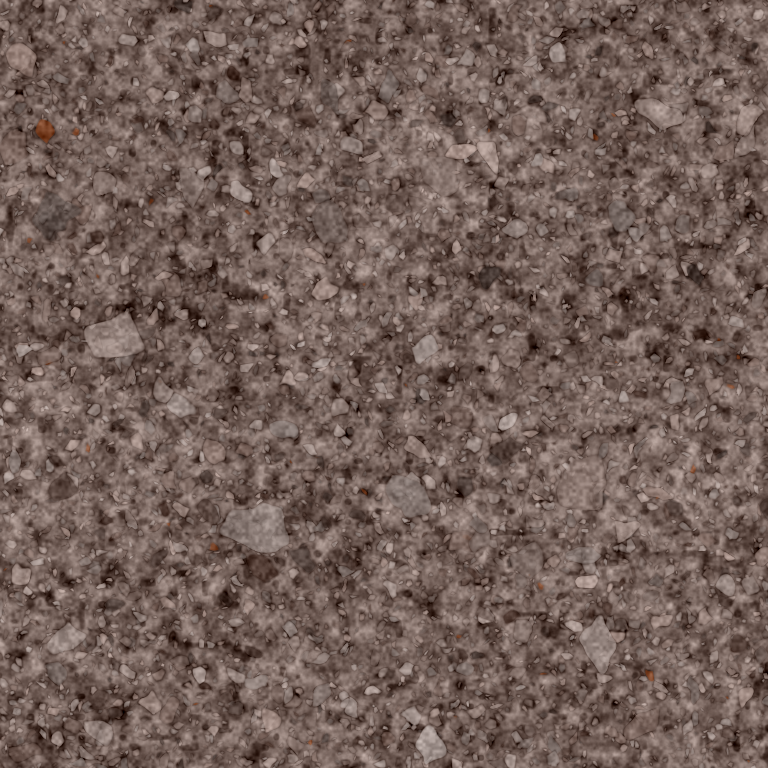
Give the GLSL for this texture, as a Shadertoy shader.

```glsl
// Weathered brown concrete: angular pebbles of many sizes bedded in gritty mortar.

const float TAU = 6.2832;
const float MORTAR_TONE = 0.475;      // mean brightness of the binder
const float BROAD_CONTRAST = 0.16;    // slow stains
const float GRIT_CONTRAST = 0.52;     // sand in the binder
const float SPECK_CONTRAST = 0.17;    // finest grains
const float PIT_DEPTH = 0.17;
const float EDGE_SOFTNESS = 0.0014;
const float RIM_WIDTH = 0.0022;
const float RIM_SHADE = 0.13;
const vec3 WARM_TINT = vec3(0.0, -0.076, -0.104);  // brown cast added to a tone
const vec3 RUST = vec3(0.52, 0.27, 0.14);

// Integer hash giving three values in 0..1
vec3 hash3(vec3 p) {
    uvec3 v = uvec3(ivec3(floor(p)));
    v = v * 1664525u + 1013904223u;
    v.x += v.y * v.z; v.y += v.z * v.x; v.z += v.x * v.y;
    v ^= v >> 16u;
    v.x += v.y * v.z; v.y += v.z * v.x; v.z += v.x * v.y;
    return vec3(v >> 8u) / 16777216.0;
}

float noise(vec2 p, float seed) {
    vec2 i = floor(p), f = fract(p);
    f = f * f * (3.0 - 2.0 * f);
    float a = hash3(vec3(i, seed)).x;
    float b = hash3(vec3(i + vec2(1, 0), seed)).x;
    float c = hash3(vec3(i + vec2(0, 1), seed)).x;
    float d = hash3(vec3(i + vec2(1, 1), seed)).x;
    return mix(mix(a, b, f.x), mix(c, d, f.x), f.y);
}

float fbm(vec2 p, float seed) {
    float sum = 0.0, weight = 0.53;
    for (int i = 0; i < 4; i++) {
        sum += weight * noise(p, seed + float(i));
        p = mat2(1.6, 1.2, -1.2, 1.6) * p;
        weight *= 0.5;
    }
    return sum;
}

mat2 rotation(float angle) {
    float c = cos(angle), s = sin(angle);
    return mat2(c, s, -s, c);
}

float smoothMax(float a, float b, float k) {
    float h = max(k - abs(a - b), 0.0) / k;
    return max(a, b) + 0.25 * k * h * h;
}

// Irregular six-sided pebble with slightly rounded corners
float stoneDistance(vec2 p, vec2 cell, float seed, float radius) {
    float d = -radius;
    for (int i = 0; i < 6; i++) {
        vec3 h = hash3(vec3(cell, seed + float(i)));
        float angle = (float(i) + 0.8 * h.x) * TAU / 6.0;
        float reach = radius * mix(0.5, 1.0, h.y);
        d = smoothMax(d, dot(p, vec2(cos(angle), sin(angle))) - reach, 0.2 * radius);
    }
    return d;
}

vec3 stoneColor(vec3 h, float spread) {
    float tone = mix(0.43, 0.68, h.x);
    if (h.y < 0.13) tone = mix(0.22, 0.36, h.x);
    if (h.y > 0.88) tone = mix(0.64, 0.75, h.x);
    tone = mix(0.53, tone, spread);
    vec3 color = tone + WARM_TINT * mix(0.65, 1.2, h.z);
    return h.z > 0.992 ? RUST : color;
}

// Lays one size of pebbles over the colour below
void scatterStones(inout vec3 color, vec2 uv, float cells, float density,
                   float spread, float opacity, float grain, float soft, float seed) {
    vec2 q = uv * cells, home = floor(q);
    for (int j = -1; j <= 1; j++)
    for (int i = -1; i <= 1; i++) {
        vec2 cell = home + vec2(i, j);
        vec3 place = hash3(vec3(cell, seed));
        if (place.z > density) continue;
        vec3 shape = hash3(vec3(cell, seed + 1.0));
        vec2 p = rotation(shape.x * TAU) * (q - cell - 0.1 - 0.8 * place.xy);
        p.y *= mix(1.0, 1.8, shape.y);
        float radius = mix(0.22, 0.58, shape.z * shape.z);
        float d = stoneDistance(p, cell, seed + 10.0, radius) / cells;
        float rim = exp(-d * d / (RIM_WIDTH * RIM_WIDTH));
        float body = 1.0 - smoothstep(-soft, soft, d);
        vec3 stone = stoneColor(hash3(vec3(cell, seed + 2.0)), spread) + grain;
        color -= RIM_SHADE * rim * opacity * (1.0 - body);
        color = mix(color, stone - 0.4 * RIM_SHADE * rim, body * opacity);
    }
}

void mainImage(out vec4 fragColor, in vec2 fragCoord) {
    vec2 uv = fragCoord / iResolution.y;
    float soft = max(EDGE_SOFTNESS, 1.0 / iResolution.y);

    // Gritty mortar with stains and pits
    float broad = BROAD_CONTRAST * (fbm(uv * 5.0, 100.0) - 0.5);
    float grit = GRIT_CONTRAST * (fbm(uv * 62.0, 110.0) - 0.5);
    float speck = SPECK_CONTRAST * (noise(uv * 230.0, 120.0) - 0.5);
    float pits = PIT_DEPTH * smoothstep(0.7, 0.9, noise(uv * 75.0, 130.0));
    vec3 color = MORTAR_TONE + grit - pits + WARM_TINT;

    // Pebbles from sand to coarse, with chipped outlines
    vec2 chip = vec2(noise(uv * 70.0, 140.0), noise(uv * 70.0, 150.0)) - 0.5;
    vec2 rough = uv + 0.007 * chip;
    float grain = 0.32 * grit;
    scatterStones(color, rough, 88.0, 0.60, 1.00, 0.75, grain, soft, 200.0);
    scatterStones(color, rough, 44.0, 0.50, 1.00, 0.82, grain, soft, 300.0);
    scatterStones(color, rough, 23.0, 0.36, 0.95, 0.82, grain, soft, 400.0);
    scatterStones(color, rough, 10.0, 0.26, 0.80, 0.72, grain, soft, 500.0);

    fragColor = vec4(clamp(color + broad + speck, 0.0, 1.0), 1.0);
}
```
